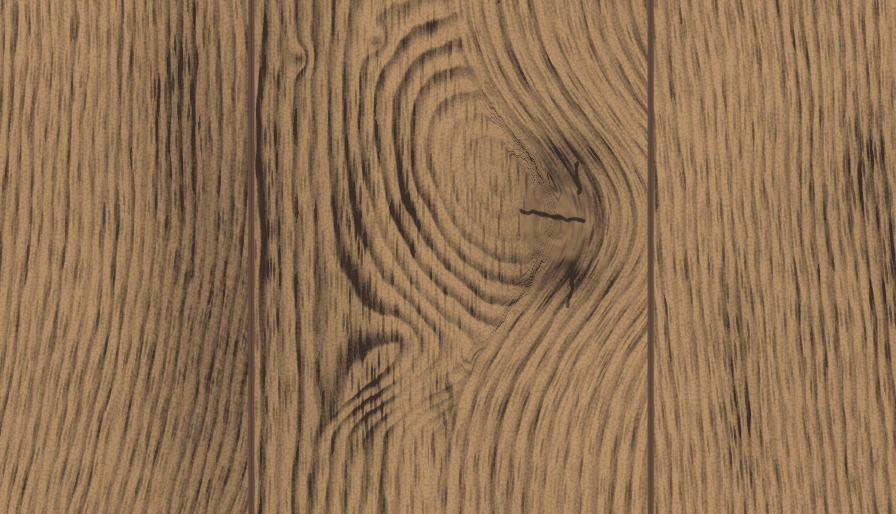
Give the GLSL for this texture, as a Shadertoy shader.

```glsl
// Three oak planks with dark seams; the middle one holds a cracked knot.
// Growth rings are contours of bent line and ellipse fields, and the pores
// are stretched cellular noise. Every layer adds ink to a pale wood tone.

#define LIGHT vec3(0.70, 0.555, 0.395)
#define DARK vec3(0.27, 0.215, 0.175)
#define SEAM_TONE vec3(0.39, 0.295, 0.245)
#define SEAMS vec2(0.489, 1.266)
#define KNOT vec2(1.086, 0.573)
#define RING_CENTER vec2(0.96, 0.66)
#define RING_FREQ 31.0
#define SIDE_FREQ 42.0
#define PORE_SCALE vec2(145.0, 17.0)
#define RING_INK 0.62
#define PORE_INK 0.36
#define SPECKLE 0.26

// Soft dark patches: center, radii
const vec4 PATCHES[10] = vec4[10](
    vec4(0.727, 0.23, 0.034, 0.15), vec4(0.690, 0.55, 0.030, 0.25),
    vec4(0.858, 0.20, 0.020, 0.08), vec4(0.520, 0.60, 0.030, 0.28),
    vec4(1.430, 0.40, 0.030, 0.08), vec4(1.440, 0.18, 0.036, 0.12),
    vec4(1.690, 0.66, 0.040, 0.11), vec4(1.730, 0.43, 0.032, 0.14),
    vec4(0.350, 0.82, 0.050, 0.22), vec4(0.790, 0.62, 0.022, 0.12));

// Cracks in the knot: start, end
const vec4 CRACKS[4] = vec4[4](
    vec4(1.120, 0.686, 1.126, 0.622), vec4(1.016, 0.591, 1.080, 0.576),
    vec4(1.080, 0.576, 1.136, 0.574), vec4(1.114, 0.470, 1.105, 0.402));

vec2 hash2(vec2 p) {
    vec3 q = fract(p.xyx * vec3(0.1031, 0.1030, 0.0973));
    q += dot(q, q.yzx + 33.33);
    return fract((q.xx + q.yz) * q.zy);
}

// Distance to the nearest scattered point, and that cell's random value
vec2 cellular(vec2 p) {
    vec2 cell = floor(p), best = vec2(9.0, 0.0);
    for (int j = -1; j <= 1; j++)
    for (int i = -1; i <= 1; i++) {
        vec2 id = cell + vec2(i, j), h = hash2(id + 50.0);
        float d = length(id + h - p);
        if (d < best.x) best = vec2(d, fract(h.x * 7.3 + h.y * 3.1));
    }
    return best;
}

// Layered, rotated sines, about -1 to 1
float waves(vec2 p) {
    float sum = 0.0, amp = 0.5;
    for (int i = 0; i < 4; i++) {
        sum += amp * sin(p.x + 1.7 * sin(p.y + float(i)));
        p = mat2(1.5, 1.1, -1.1, 1.5) * p + 2.3;
        amp *= 0.55;
    }
    return sum;
}

float blob(vec2 p, vec2 center, vec2 radius) {
    vec2 q = (p - center) / radius;
    return exp(-dot(q, q));
}

float segment(vec2 p, vec2 a, vec2 b) {
    vec2 d = b - a;
    return length(p - a - d * clamp(dot(p - a, d) / dot(d, d), 0.0, 1.0));
}

// Each ring darkens slowly, then ends in a sharper edge
float growth(float phase) {
    float c = fract(phase), w = min(fwidth(phase), 1.0);
    float line = smoothstep(0.3, 0.78, c) * (1.0 - smoothstep(0.86 - 0.5 * w, 1.0, c));
    line *= mix(0.45, 1.15, hash2(vec2(floor(phase), 7.0)).x);
    return mix(line, 0.35, smoothstep(0.35, 0.9, w));
}

void mainImage(out vec4 fragColor, in vec2 fragCoord) {
    vec2 p = fragCoord / iResolution.y;
    float middle = step(SEAMS.x, p.x) * step(p.x, SEAMS.y);
    float right = step(SEAMS.y, p.x);
    float wobble = waves(p * vec2(8.0, 4.0));
    float ragged = waves(p * vec2(60.0, 14.0));

    // Lines pushed aside by the knot, and leaning lines on the side planks
    float bulge = (p.y - KNOT.y) / 0.25;
    float bent = p.x - 0.21 * exp(-bulge * bulge) + 0.006 * wobble;
    float lean = mix(-0.20 * p.y * (1.2 - 0.7 * p.y), 0.08 * p.y, right);
    float side = p.x + lean + 0.009 * wobble;

    // Tilted ellipses left of the knot straighten toward the seam and below
    float pins = blob(p, vec2(0.732, 0.918), vec2(0.03)) + blob(p, vec2(0.584, 0.886), vec2(0.025));
    vec2 q = p - RING_CENTER;
    float oval = length(vec2(q.x + 0.22 * q.y, 0.72 * q.y));
    float straight = max(smoothstep(0.80, 0.60, p.x), smoothstep(0.36, 0.14, p.y));
    float ring = mix(oval, -q.x, straight) + 0.014 * wobble + 0.025 * pins;
    float outside = smoothstep(0.835, 0.885, bent + 0.01 * ragged);
    float plain = smoothstep(0.74, 0.79, p.x) * smoothstep(0.36, 0.27, p.y);
    plain = max(plain, smoothstep(0.13, 0.07, oval));
    float rings = 1.05 * growth(ring * RING_FREQ + 0.12 * ragged) * (1.0 - 0.75 * plain);
    float arcs = 0.75 * growth(bent * RING_FREQ + 0.10 * ragged);
    float sides = 0.75 * growth(side * SIDE_FREQ + 0.16 * ragged);
    float grain = mix(sides, mix(rings, arcs, outside), middle);

    // Pores break the grain into short dashes
    float along = mix(side, mix(p.x, bent, outside), middle);
    vec2 pore = cellular(vec2(along, p.y) * PORE_SCALE);
    float dash = (1.0 - smoothstep(0.15, 0.55, pore.x)) * pore.y;
    float ink = 0.02 + 0.05 * wobble + RING_INK * grain * mix(0.6, 1.2, pore.y);
    ink += PORE_INK * dash + SPECKLE * (cellular(p * 180.0).x - 0.45);

    // Dark patches and the cross-hatched shade on the left plank
    float patches = 0.0;
    for (int i = 0; i < 10; i++) patches += blob(p, PATCHES[i].xy, PATCHES[i].zw);
    ink += patches * (0.17 + 0.45 * grain + 0.5 * dash);
    ink += 0.12 * middle * smoothstep(0.74, 0.60, p.x);
    float shade = blob(p, vec2(0.44, 0.38), vec2(0.17, 0.46)) * step(p.x, SEAMS.x);
    float hatch = sin((p.x * 0.8 + p.y) * 260.0 + 4.0 * ragged) * pore.y;
    ink += shade * (0.40 + 0.10 * hatch);

    // Knot: halo, mottled heart, rim and cracks
    vec2 k = (p - KNOT) / vec2(0.072, 0.088);
    float radius = length(k) + 0.08 * waves(p * 35.0);
    float heart = 1.0 - smoothstep(0.8, 1.05, radius);
    float mottle = waves(p * vec2(55.0, 75.0)) + 0.5 * sin(radius * 22.0);
    ink = mix(ink, 0.42 + 0.13 * mottle + 0.25 * dash, heart * 0.9);
    float halo = 0.8 * blob(p, KNOT, vec2(0.13, 0.16)) * (1.0 - heart);
    halo += blob(p, vec2(1.10, 0.69), vec2(0.075, 0.05));
    halo += blob(p, vec2(1.09, 0.455), vec2(0.08, 0.035));
    ink += middle * halo * (0.36 + 0.25 * dash);
    ink += 0.3 * exp(-pow((radius - 1.0) / 0.09, 2.0)) * smoothstep(-0.4, 0.8, k.x);
    ink += 0.45 * blob(p, vec2(1.113, 0.475), vec2(0.018, 0.025));
    vec2 torn = p + 0.005 * vec2(waves(p * 60.0), waves(p.yx * 60.0));
    for (int i = 0; i < 4; i++)
        ink += 0.7 * (1.0 - smoothstep(0.001, 0.0055, segment(torn, CRACKS[i].xy, CRACKS[i].zw)));
    ink += 0.5 * (blob(p, vec2(0.732, 0.918), vec2(0.012)) + blob(p, vec2(0.584, 0.886), vec2(0.009)));

    // Seams with a darker core
    vec3 color = mix(LIGHT, DARK, clamp(ink, -0.05, 1.1));
    float gap = min(abs(p.x - SEAMS.x), abs(p.x - SEAMS.y));
    color = mix(color, SEAM_TONE, 1.0 - smoothstep(0.004, 0.008, gap));
    color *= 1.0 - 0.12 * (1.0 - smoothstep(0.0, 0.003, gap));
    fragColor = vec4(color, 1.0);
}
```
